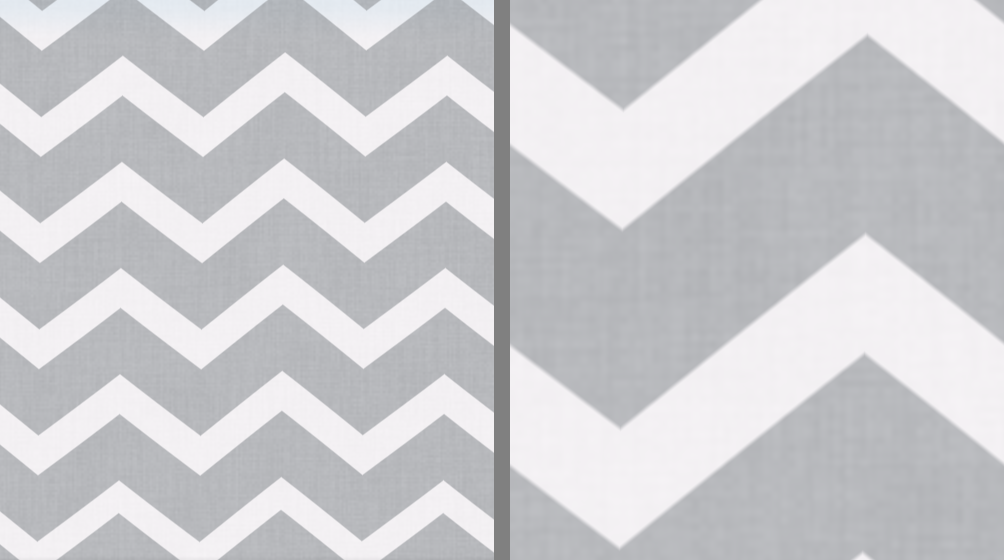
Left, the full canvas; right, a detail of the centre.
Reproduce this pattern procedurally as a Shadertoy shader.

```glsl
// Woven cotton cloth printed with white chevron stripes on soft gray.

const float TAU = 6.2831853;

// All lengths are fractions of the canvas height.
const float ZIGZAG_WIDTH = 0.2897;
const float ZIGZAG_RISE = 0.1126;
const float ROW_PITCH = 0.1896;
const float STRIPE_HEIGHT = 0.0712;
const float HEM_STRIPE_HEIGHT = 0.0585;
const float HEM_ROW = 4.0;

const vec3 GRAY = vec3(0.718, 0.724, 0.738);
const vec3 WHITE = vec3(0.953, 0.943, 0.953);
const vec3 COOL_WHITE = vec3(0.89, 0.915, 0.94);

float hash(vec2 p) {
    return fract(sin(dot(p, vec2(127.1, 311.7))) * 43758.5453);
}

float valueNoise(vec2 p) {
    vec2 cell = floor(p);
    vec2 f = fract(p);
    f = f * f * (3.0 - 2.0 * f);
    float low = mix(hash(cell), hash(cell + vec2(1.0, 0.0)), f.x);
    float high = mix(hash(cell + vec2(0.0, 1.0)), hash(cell + vec2(1.0, 1.0)), f.x);
    return mix(low, high, f.y);
}

// Upper edge of the first full stripe, with a slight lean and sag of the cloth.
float zigzagEdge(vec2 p) {
    float x = p.x - 0.0747 + 0.009 * (p.y - 0.08);
    float fold = abs(fract(x / ZIGZAG_WIDTH) - 0.5) * 2.0;
    float sag = 0.003 * cos((p.x - 0.521) * TAU / 0.6);
    return 0.0964 + ZIGZAG_RISE * fold - sag;
}

// Signed distance to the nearest stripe, negative inside.
float stripeDistance(vec2 p) {
    float drop = p.y - zigzagEdge(p);
    float row = floor(drop / ROW_PITCH + 0.3);
    float stripe = row < HEM_ROW ? STRIPE_HEIGHT : HEM_STRIPE_HEIGHT;
    float slope = 2.0 * ZIGZAG_RISE / ZIGZAG_WIDTH;
    float offset = abs(drop - row * ROW_PITCH - 0.5 * stripe) - 0.5 * stripe;
    return offset * inversesqrt(1.0 + slope * slope);
}

// Crossing threads plus faint blotches, centered on zero.
float weave(vec2 p) {
    float warp = valueNoise(p * vec2(260.0, 22.0)) - 0.5;
    float weft = valueNoise(p * vec2(22.0, 260.0) + 37.0) - 0.5;
    float grain = valueNoise(p * 210.0 + 71.0) - 0.5;
    float blotch = valueNoise(p * 14.0 + 13.0) - 0.5;
    return 0.4 * warp + 0.3 * weft + 0.4 * grain + 0.2 * blotch;
}

void mainImage(out vec4 fragColor, in vec2 fragCoord) {
    // Measure downward from the top left corner.
    vec2 p = fragCoord / iResolution.y;
    p.y = 1.0 - p.y;

    // Printed stripes with a soft ink edge.
    float softness = max(0.9 / iResolution.y, 0.0018);
    float ink = 1.0 - smoothstep(-softness, softness, stripeDistance(p));

    // Cool light along the top edge.
    float topLight = 1.0 - smoothstep(0.0, 0.08, p.y);
    vec3 white = mix(WHITE, COOL_WHITE, topLight);
    vec3 gray = GRAY - vec3(0.025, 0.015, 0.01) * topLight;
    vec3 color = mix(gray, white, ink);

    // Thread texture shows more on the gray; the bottom edge is shaded.
    color += weave(p) * mix(0.05, 0.02, ink);
    color *= 1.0 - 0.04 * smoothstep(0.992, 1.0, p.y);

    fragColor = vec4(color, 1.0);
}
```
